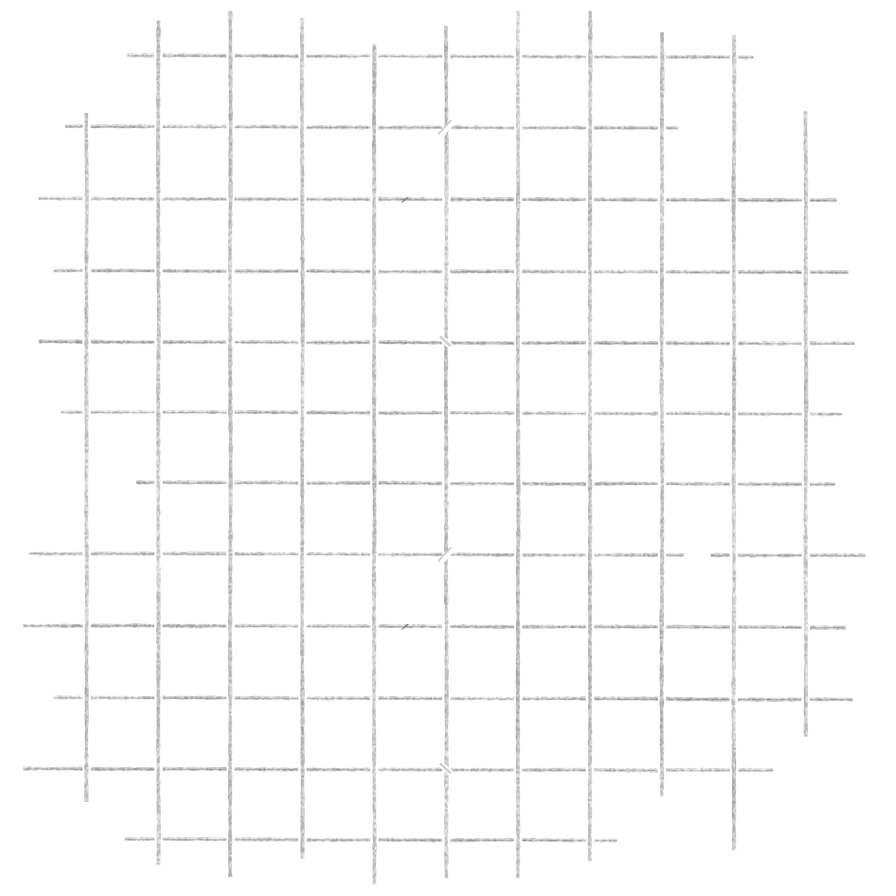
Give the GLSL for this pattern, as a Shadertoy shader.

```glsl
// Loose hand-drawn pencil grid with ragged ends: grainy columns pass over broken rows.
#define COLUMNS 11
#define ROWS 12
#define GRID_ORIGIN vec2(0.0967, 0.0625)
#define GRID_STEP vec2(0.08027, 0.07943)
#define HALF_WIDTH 0.0021
#define CROSSING_GAP 0.0046
#define WOBBLE 0.0009
#define ROW_TILT 0.0024
#define GRAIN_SCALE 420.0
#define PAPER vec3(1.0)
#define PENCIL 0.77

// Start and end of each stroke: columns left to right, rows bottom to top
const vec2 columnSpan[COLUMNS] = vec2[COLUMNS](
    vec2(.105, .874), vec2(.035, .977), vec2(.021, .988), vec2(.042, .980),
    vec2(.013, .951), vec2(.020, .971), vec2(.020, .988), vec2(.039, .988),
    vec2(.111, .964), vec2(.051, .961), vec2(.178, .876));
const vec2 rowSpan[ROWS] = vec2[ROWS](
    vec2(.139, .689), vec2(.026, .863), vec2(.060, .952), vec2(.026, .944),
    vec2(.033, .966), vec2(.152, .932), vec2(.068, .940), vec2(.043, .954),
    vec2(.060, .947), vec2(.043, .934), vec2(.073, .757), vec2(.142, .841));

float hash(vec2 p) {
    vec3 q = fract(vec3(p.xyx) * 0.1031);
    q += dot(q, q.yzx + 33.33);
    return fract((q.x + q.y) * q.z);
}

float noise(vec2 p) {
    vec2 cell = floor(p), f = fract(p);
    f = f * f * (3.0 - 2.0 * f);
    return mix(mix(hash(cell), hash(cell + vec2(1, 0)), f.x),
               mix(hash(cell + vec2(0, 1)), hash(cell + vec2(1, 1)), f.x), f.y);
}

float fill(float d, float aa) {
    return 1.0 - smoothstep(-aa, aa, d);
}

float within(float t, vec2 span, float aa) {
    return fill(max(span.x - t, t - span.y), aa);
}

float segment(vec2 p, vec2 a, vec2 b) {
    vec2 ab = b - a;
    return length(p - a - ab * clamp(dot(p - a, ab) / dot(ab, ab), 0.0, 1.0));
}

// Coverage of one rough stroke
float stroke(float along, float across, vec2 span, float seed, float aa) {
    float drift = (noise(vec2(along * 14.0, seed)) - 0.5) * WOBBLE;
    float fray = (noise(vec2(along * 180.0, seed + 40.0)) - 0.5) * 0.0009;
    return fill(abs(across + drift) - HALF_WIDTH - fray, aa) * within(along, span, aa);
}

// Grey of the pencil: fine grain plus slow changes of pressure
float pencilTone(vec2 p, float along, float seed) {
    float grain = noise(p * GRAIN_SCALE) - 0.5;
    float pressure = noise(vec2(along * 9.0, seed + 80.0)) - 0.5;
    return PENCIL + 0.22 * grain + 0.10 * pressure;
}

void mainImage(out vec4 fragColor, in vec2 fragCoord) {
    vec2 p = fragCoord / iResolution.xy;
    float aa = 0.7 / min(iResolution.x, iResolution.y);
    vec3 color = PAPER;

    // Nearest column and row; row spacing drifts on a six-row cycle
    float tilted = p.y + ROW_TILT * (p.x - 0.5);
    vec2 id = round((vec2(p.x, tilted) - GRID_ORIGIN) / GRID_STEP);
    id = clamp(id, vec2(0), vec2(COLUMNS - 1, ROWS - 1));
    vec2 local = vec2(p.x, tilted) - GRID_ORIGIN - id * GRID_STEP;
    local.y -= 0.0011 * sin(6.2832 * (id.y - 3.0) / 6.0);
    float cycle = mod(id.y, 6.0);

    // Rows: soft fringe around a darker thread, with one missing stretch
    float rowSeed = id.y + 20.0;
    float row = stroke(p.x, local.y, rowSpan[int(id.y)], rowSeed, aa);
    if (id.y == 4.0) row *= 1.0 - within(p.x, vec2(0.763, 0.793), aa);
    float thread = fill(abs(local.y + 0.0003) - 0.0008, aa);
    float rowTone = pencilTone(p, p.x, rowSeed) + mix(0.08, -0.08, thread);
    color = mix(color, vec3(rowTone), row);

    // Columns: clear a gap across the rows, then draw on top
    vec2 span = columnSpan[int(id.x)];
    float gap = fill(abs(local.x) - CROSSING_GAP, aa) * within(p.y, span, aa);
    color = mix(color, PAPER, gap);
    float column = stroke(p.y, local.x, span, id.x, aa);
    float columnTone = pencilTone(p, p.y, id.x) + 0.05 * smoothstep(-0.001, 0.002, local.x);
    color = mix(color, vec3(columnTone), column);

    // Slanted nicks on the middle column, repeated with the row cycle
    if (id.x == 5.0 && cycle == 4.0) {
        float shade = segment(local, vec2(-0.008, -0.007), vec2(0.005, 0.007));
        float scratch = segment(local, vec2(-0.005, -0.008), vec2(0.008, 0.006));
        color = mix(color, vec3(0.80), fill(shade - 0.0013, aa));
        color = mix(color, PAPER, fill(scratch - 0.0023, aa));
    }
    if (id.x == 5.0 && cycle == 1.0) {
        float nick = segment(local, vec2(-0.006, 0.006), vec2(0.004, -0.003));
        color = mix(color, PAPER, fill(nick - 0.0032, aa));
        color = mix(color, vec3(0.82), fill(nick - 0.0015, aa));
    }

    // Short dark ticks between two columns
    if (cycle == 3.0) {
        float tick = segment(vec2(p.x - 0.452, local.y), vec2(-0.003), vec2(0.003, 0.002));
        color = mix(color, vec3(0.45), fill(tick - 0.0006, aa));
    }

    fragColor = vec4(clamp(color, 0.0, 1.0), 1.0);
}
```
